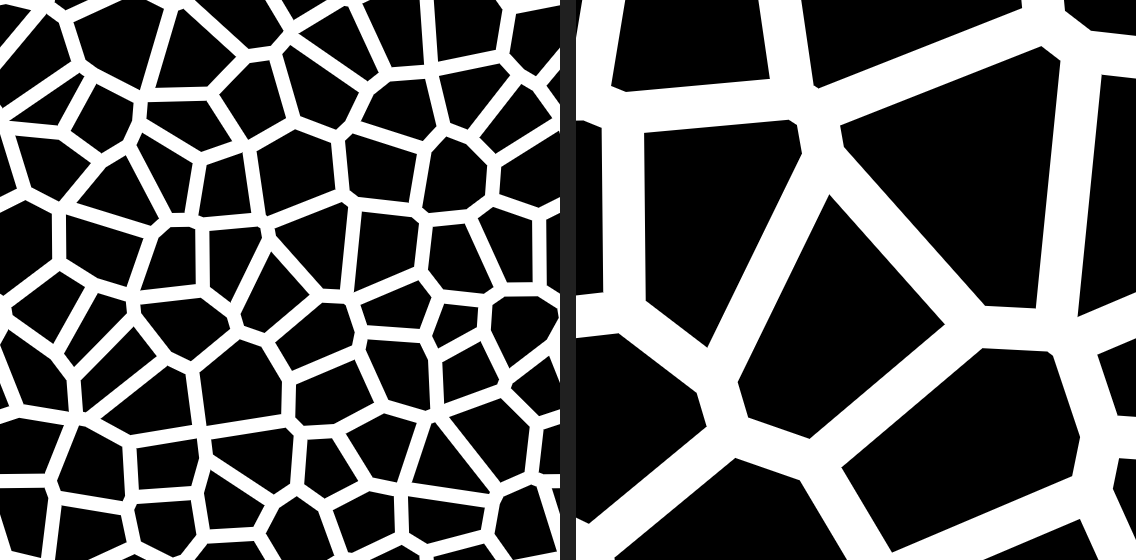
Left: the whole. Right: its middle third, enlarged.
Reproduce this pattern procedurally as a Shadertoy shader.

```glsl
// Seamless irregular Voronoi net: even white bands around black polygonal cells.

const float CELLS = 8.0;        // cells per side; a whole number, so it tiles
const float HALF_BAND = 0.101;  // half the band thickness, in cell widths

// Integer hash of a lattice point, giving two values in 0..1.
vec2 hash2(ivec2 p) {
    uint h = uint(p.x) * 1597334677u ^ uint(p.y) * 3812015801u ^ 2654435769u;
    h = (h ^ (h >> 16)) * 2246822519u;
    h = (h ^ (h >> 13)) * 3266489917u;
    h ^= h >> 16;
    return vec2(h & 65535u, h >> 16) / 65535.0;
}

// Jittered site of a lattice cell, wrapped at the canvas border.
vec2 site(vec2 cell) {
    vec2 wrapped = mod(cell, CELLS);
    return cell + 0.5 + 0.86 * (hash2(ivec2(wrapped + 0.5)) - 0.5);
}

// Exact distance from p to the closest border between two sites.
float borderDistance(vec2 p) {
    vec2 home = floor(p);
    vec2 nearestCell = home;
    vec2 toNearest = vec2(0.0);
    float best = 1e5;

    // Find the nearest site.
    for (int y = -2; y <= 2; y++)
    for (int x = -2; x <= 2; x++) {
        vec2 cell = home + vec2(x, y);
        vec2 toSite = site(cell) - p;
        float d = dot(toSite, toSite);
        if (d < best) {
            best = d;
            toNearest = toSite;
            nearestCell = cell;
        }
    }

    // Measure to the bisector with each neighbour.
    float border = 1e5;
    for (int y = -2; y <= 2; y++)
    for (int x = -2; x <= 2; x++) {
        if (x == 0 && y == 0) continue;
        vec2 toSite = site(nearestCell + vec2(x, y)) - p;
        vec2 middle = 0.5 * (toNearest + toSite);
        border = min(border, dot(middle, normalize(toSite - toNearest)));
    }
    return border;
}

void mainImage(out vec4 fragColor, in vec2 fragCoord) {
    vec2 p = fragCoord / iResolution.xy * CELLS;
    float pixel = CELLS / min(iResolution.x, iResolution.y);

    // One-pixel soft edge between band and cell.
    float band = clamp(0.5 + (HALF_BAND - borderDistance(p)) / pixel, 0.0, 1.0);
    fragColor = vec4(vec3(band), 1.0);
}
```
